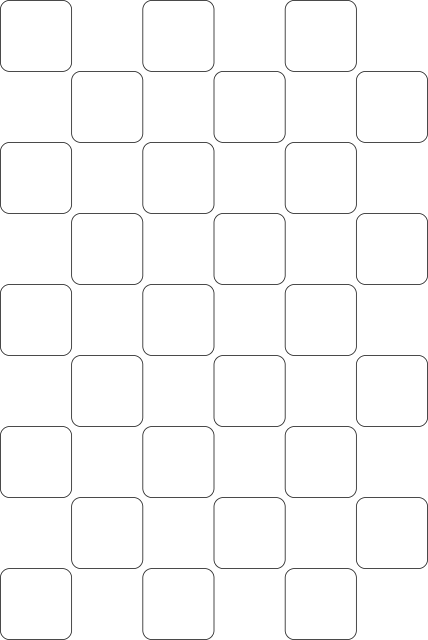
This pattern is drawn by a WebGL 1 fragment shader. Its source:

```glsl
precision highp float;
// Checkerboard of thin outlined rounded squares on plain white, 6 cells across
// and 9 down. Each pixel measures its distance to the squares in the nearby
// cells of even parity and fills the outline by analytic pixel coverage.

uniform vec2 u_resolution;

const vec2 GRID = vec2(6.0, 9.0);
const float LINE_WIDTH = 0.00129;    // in canvas heights
const float CORNER_RADIUS = 0.13;    // in cell heights
const vec3 PAPER = vec3(1.0);
const vec3 INK = vec3(0.14);

// Signed distance to a box with rounded corners, centred on the origin.
float roundedBox(vec2 p, vec2 halfSize, float radius) {
  vec2 q = abs(p) - halfSize + radius;
  return length(max(q, 0.0)) + min(max(q.x, q.y), 0.0) - radius;
}

// 1 where a cell lies on the board and holds a square, else 0.
float hasSquare(vec2 cell, vec2 grid) {
  vec2 inside = step(vec2(0.0), cell) * step(cell, grid - 1.0);
  return inside.x * inside.y * (1.0 - mod(cell.x + cell.y, 2.0));
}

// Distance to the nearest outline among the surrounding cells.
float outlineDistance(vec2 p, vec2 pitch, vec2 grid, float radius) {
  vec2 home = floor(p / pitch);
  float nearest = 1.0;
  for (int j = -1; j <= 1; j++) {
    for (int i = -1; i <= 1; i++) {
      vec2 cell = home + vec2(float(i), float(j));
      if (hasSquare(cell, grid) > 0.5) {
        vec2 local = p - (cell + 0.5) * pitch;
        nearest = min(nearest, abs(roundedBox(local, 0.5 * pitch, radius)));
      }
    }
  }
  return nearest;
}

// Share of a pixel covered by a stroke whose centre is d away.
float strokeCoverage(float d, float width, float pixel) {
  float h = 0.5 * width;
  float covered = clamp(d + 0.5 * pixel, -h, h) - clamp(d - 0.5 * pixel, -h, h);
  return covered / pixel;
}

void main() {
  // The height is 1; half a stroke is kept free at the border.
  float pixel = 1.0 / u_resolution.y;
  vec2 canvas = u_resolution * pixel;
  vec2 pitch = (canvas - LINE_WIDTH) / GRID;
  vec2 p = gl_FragCoord.xy * pixel - 0.5 * LINE_WIDTH;

  float d = outlineDistance(p, pitch, GRID, CORNER_RADIUS * pitch.y);
  float ink = strokeCoverage(d, LINE_WIDTH, pixel);
  gl_FragColor = vec4(mix(PAPER, INK, ink), 1.0);
}
```
